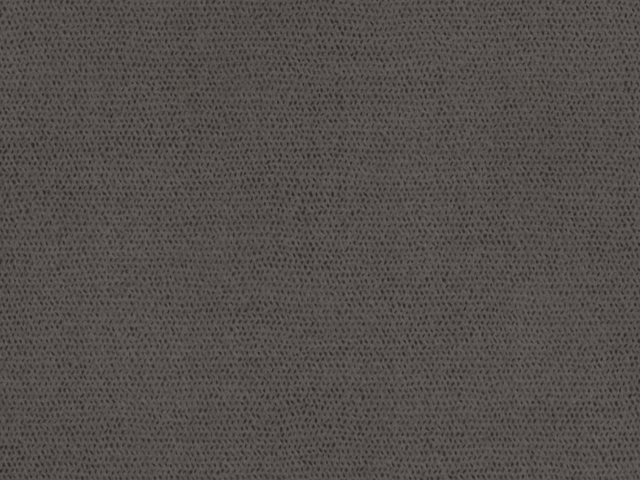
Reproduce this texture procedurally as a Shadertoy shader.

```glsl
const vec3 SHADOW = vec3(0.185, 0.165, 0.147);
const vec3 YARN = vec3(0.392, 0.372, 0.360);
const vec2 STITCHES = vec2(86.0, 78.0); // stitches per canvas height

float hash(vec2 p) {
    return fract(sin(dot(p, vec2(127.1, 311.7))) * 43758.5);
}

float noise(vec2 p) {
    vec2 i = floor(p);
    vec2 f = fract(p);
    f = f * f * (3.0 - 2.0 * f);
    float low = mix(hash(i), hash(i + vec2(1.0, 0.0)), f.x);
    float high = mix(hash(i + vec2(0.0, 1.0)), hash(i + vec2(1.0, 1.0)), f.x);
    return mix(low, high, f.y);
}

float fbm(vec2 p) {
    float sum = 0.0;
    float weight = 0.5;
    for (int i = 0; i < 4; i++) {
        sum += weight * noise(p);
        p = p * 2.03 + 17.3;
        weight *= 0.5;
    }
    return sum / 0.9375;
}

// Soft slanted hollow: 1 at its heart, 0 outside
float hollow(vec2 d, float slant, vec2 radius) {
    d.x -= slant * d.y;
    return 1.0 - smoothstep(0.1, 1.5, length(d / radius));
}

// Darkest hollow among the neighbouring stitches of a staggered knit
float knitHollows(vec2 p) {
    float row = floor(p.y);
    float depth = 0.0;
    for (int j = -1; j <= 1; j++) {
        float y = row + float(j);
        float shift = 0.5 * mod(y, 2.0);
        float column = floor(p.x - shift);
        for (int i = -1; i <= 1; i++) {
            vec2 id = vec2(column + float(i), y);
            vec2 jitter = vec2(hash(id + 3.1), hash(id + 8.7)) - 0.5;
            vec2 center = id + vec2(0.5 + shift, 0.5) + 0.24 * jitter;
            float side = mod(y, 2.0) * 2.0 - 1.0;
            float slant = 0.3 * side + 0.5 * (hash(id + 5.3) - 0.4);
            vec2 radius = vec2(0.27, 0.38) * mix(0.8, 1.15, hash(id + 1.9));
            float strength = mix(0.5, 1.0, hash(id + 6.2));
            depth = max(depth, strength * hollow(p - center, slant, radius));
        }
    }
    return depth;
}

void mainImage(out vec4 fragColor, in vec2 fragCoord) {
    vec2 p = fragCoord / iResolution.y;

    // Knit, slightly pulled out of line, with frayed hollow edges
    vec2 pull = vec2(fbm(p * 9.0), fbm(p * 9.0 + 40.0)) - 0.5;
    vec2 fray = vec2(noise(p * 140.0 + 5.0), noise(p * 140.0 + 70.0)) - 0.5;
    vec2 knit = p * STITCHES + 1.2 * pull + 0.16 * fray;
    float wear = mix(0.75, 1.1, fbm(p * 6.0 + 11.0));
    float depth = wear * knitHollows(knit);

    // Yarn catching light on the far side of each hollow
    float relief = wear * knitHollows(knit + vec2(0.3, 0.3)) - depth;

    // Fine fuzzy fibres
    float fuzz = noise(p * 310.0) - 0.5;
    float fibre = noise(vec2(p.x + 0.5 * p.y, p.y - 0.5 * p.x) * vec2(300.0, 170.0)) - 0.5;

    // Broad nap and faint streaks along the threads
    float nap = fbm(p * 3.5 + 23.0) - 0.5;
    float streaks = noise(p * vec2(55.0, 4.0)) + noise(p * vec2(4.0, 60.0)) - 1.0;

    float tone = 0.79 - 0.72 * depth + 0.14 * relief + 0.24 * fuzz + 0.22 * fibre;
    tone += 0.15 * nap + 0.06 * streaks;
    fragColor = vec4(mix(SHADOW, YARN, clamp(tone, 0.0, 1.15)), 1.0);
}
```
